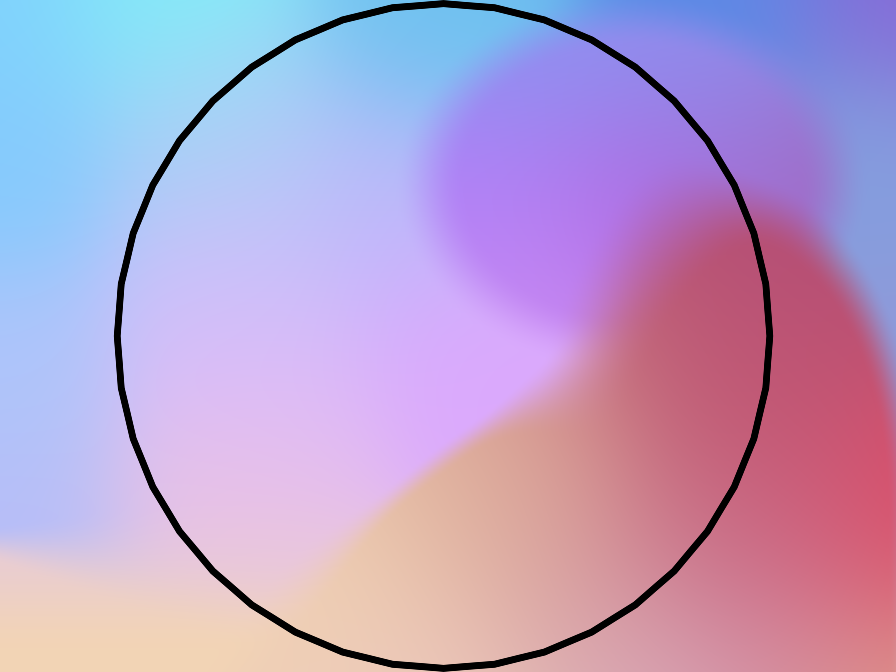
A Shadertoy shader for this background:

```glsl
// A soft mesh gradient: cool sky, a violet bloom and a warm red dune, framed by
// a thin dark ring. Each layer blends Gaussian colour stops, and soft masks
// stack the layers. Lengths are in canvas heights; depth runs down from the top.

const float STOP_SPREAD = 0.17;
const vec3 SAND_PINK = vec3(0.91, 0.80, 0.83);
const vec3 SAND_PEACH = vec3(0.95, 0.83, 0.71);
const vec3 RING_COLOR = vec3(0.0);
const vec2 RING_CENTER = vec2(0.66, 0.5);
const vec2 RING_RADII = vec2(0.4855, 0.4945);
const float RING_HALF_WIDTH = 0.0052;
const float RING_SIDES = 40.0;
const vec2 BLOOM_CENTER = vec2(0.94, 0.27);
const vec2 BLOOM_RADII = vec2(0.31, 0.25);
const vec2 DOME_CENTER = vec2(1.10, 0.76);
const vec2 DOME_RADII = vec2(0.25, 0.45);

// Adds one weighted colour stop; the weight gathers in the alpha channel.
void addStop(inout vec4 sum, vec2 p, vec2 at, vec3 color) {
    vec2 d = (p - at) / STOP_SPREAD;
    sum += vec4(color, 1.0) * exp(-dot(d, d));
}

// Blue and lilac backdrop
vec3 skyColor(vec2 p) {
    vec4 s = vec4(0.0);
    addStop(s, p, vec2(0.00, 0.00), vec3(0.50, 0.82, 0.99));
    addStop(s, p, vec2(0.25, -0.02), vec3(0.51, 0.93, 0.97));
    addStop(s, p, vec2(0.00, 0.25), vec3(0.52, 0.79, 0.99));
    addStop(s, p, vec2(0.00, 0.55), vec3(0.68, 0.77, 0.98));
    addStop(s, p, vec2(0.00, 0.80), vec3(0.72, 0.74, 0.97));
    addStop(s, p, vec2(0.33, 0.20), vec3(0.67, 0.81, 0.96));
    addStop(s, p, vec2(0.35, 0.42), vec3(0.80, 0.75, 0.98));
    addStop(s, p, vec2(0.38, 0.60), vec3(0.88, 0.73, 0.97));
    addStop(s, p, vec2(0.35, 0.78), vec3(0.92, 0.77, 0.87));
    addStop(s, p, vec2(0.60, 0.30), vec3(0.74, 0.72, 0.98));
    addStop(s, p, vec2(0.70, 0.52), vec3(0.86, 0.66, 0.99));
    addStop(s, p, vec2(0.65, 0.03), vec3(0.43, 0.76, 0.94));
    addStop(s, p, vec2(1.07, -0.02), vec3(0.36, 0.54, 0.90));
    addStop(s, p, vec2(1.35, -0.02), vec3(0.53, 0.41, 0.84));
    addStop(s, p, vec2(1.30, 0.25), vec3(0.52, 0.62, 0.87));
    addStop(s, p, vec2(1.33, 0.55), vec3(0.56, 0.60, 0.85));
    return s.rgb / s.a;
}

// Violet bloom
vec3 bloomColor(vec2 p) {
    vec4 s = vec4(0.0);
    addStop(s, p, vec2(0.80, 0.08), vec3(0.55, 0.57, 0.94));
    addStop(s, p, vec2(1.05, 0.12), vec3(0.54, 0.56, 0.93));
    addStop(s, p, vec2(0.75, 0.30), vec3(0.69, 0.50, 0.97));
    addStop(s, p, vec2(0.97, 0.30), vec3(0.71, 0.40, 0.88));
    addStop(s, p, vec2(0.78, 0.48), vec3(0.80, 0.55, 0.95));
    addStop(s, p, vec2(1.18, 0.28), vec3(0.62, 0.42, 0.76));
    return s.rgb / s.a;
}

// Warm dune, from peach through rose to crimson
vec3 duneColor(vec2 p) {
    vec4 s = vec4(0.0);
    addStop(s, p, vec2(0.50, 0.87), vec3(0.94, 0.82, 0.71));
    addStop(s, p, vec2(0.65, 1.00), vec3(0.93, 0.79, 0.74));
    addStop(s, p, vec2(0.66, 0.75), vec3(0.89, 0.73, 0.63));
    addStop(s, p, vec2(0.80, 0.65), vec3(0.84, 0.61, 0.57));
    addStop(s, p, vec2(0.82, 0.85), vec3(0.85, 0.64, 0.63));
    addStop(s, p, vec2(0.95, 1.00), vec3(0.86, 0.68, 0.73));
    addStop(s, p, vec2(1.00, 0.55), vec3(0.75, 0.39, 0.47));
    addStop(s, p, vec2(1.03, 0.80), vec3(0.78, 0.43, 0.52));
    addStop(s, p, vec2(1.13, 0.40), vec3(0.70, 0.30, 0.46));
    addStop(s, p, vec2(1.15, 0.58), vec3(0.76, 0.32, 0.44));
    addStop(s, p, vec2(1.20, 0.80), vec3(0.78, 0.38, 0.50));
    addStop(s, p, vec2(1.17, 0.98), vec3(0.83, 0.58, 0.67));
    addStop(s, p, vec2(1.34, 0.80), vec3(0.88, 0.27, 0.38));
    addStop(s, p, vec2(1.34, 1.02), vec3(0.88, 0.60, 0.52));
    return s.rgb / s.a;
}

// A curved slope on the left joined to a dome on the right
float duneMask(vec2 p) {
    float x = p.x - 0.73;
    float crest = 0.634 - 0.62 * x + 0.9 * x * x;
    float blur = 0.025 + 0.11 * smoothstep(0.7, 1.0, p.x) + 0.05 * smoothstep(0.6, 0.4, p.x);
    float slope = smoothstep(-blur, blur, p.y - crest) * smoothstep(1.3, 1.1, p.x);
    vec2 q = vec2(p.x - DOME_CENTER.x, min(p.y - DOME_CENTER.y, 0.0)) / DOME_RADII;
    float domeBlur = mix(0.28, 0.12, smoothstep(0.95, 1.15, p.x));
    float dome = 1.0 - smoothstep(1.0 - domeBlur, 1.0 + domeBlur, length(q));
    return 1.0 - (1.0 - slope) * (1.0 - dome);
}

// Distance to the outline of a many-sided, slightly stretched ring
float ringDistance(vec2 p) {
    vec2 q = (p - RING_CENTER) / RING_RADII;
    float sector = 6.28318 / RING_SIDES;
    float angle = mod(atan(q.y, q.x), sector) - 0.5 * sector;
    return abs(length(q) * cos(angle) - cos(0.5 * sector)) * RING_RADII.y;
}

void mainImage(out vec4 fragColor, in vec2 fragCoord) {
    vec2 p = fragCoord / iResolution.y;
    p.x *= 4.0 * iResolution.y / (3.0 * iResolution.x);
    p.y = 1.0 - p.y;

    // Sky with sand rising at the lower left
    float sandBlur = 0.03 + 0.25 * p.x;
    float sandEdge = 0.81 + 0.1 * p.x;
    vec3 sand = mix(SAND_PINK, SAND_PEACH, smoothstep(0.8, 0.98, p.y));
    vec3 color = mix(skyColor(p), sand, smoothstep(-sandBlur, sandBlur, p.y - sandEdge));

    // Bloom, dune and ring
    float bloom = length((p - BLOOM_CENTER) / BLOOM_RADII);
    color = mix(color, bloomColor(p), 1.0 - smoothstep(0.80, 1.15, bloom));
    color = mix(color, duneColor(p), duneMask(p));
    float pixel = 1.0 / iResolution.y;
    float ring = 1.0 - smoothstep(-0.5 * pixel, 0.5 * pixel, ringDistance(p) - RING_HALF_WIDTH);
    fragColor = vec4(mix(color, RING_COLOR, ring), 1.0);
}
```
